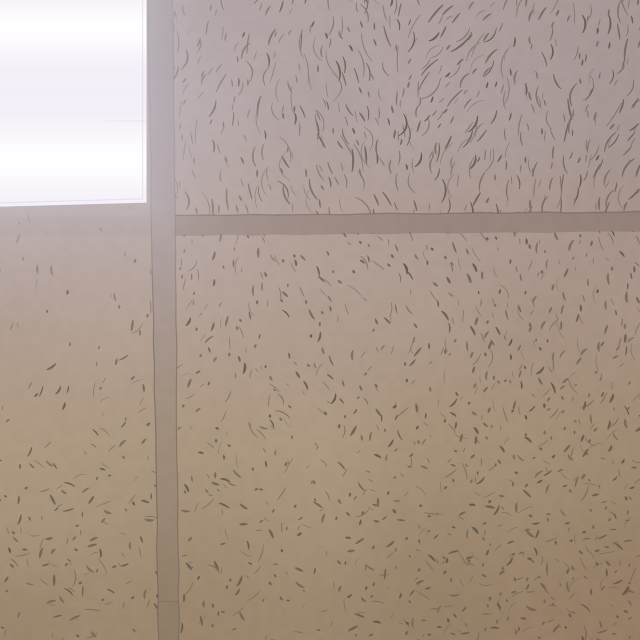
A three.js fragment shader for this texture:

```glsl
// Acoustic ceiling tiles divided by metal bars, with a lit panel in one corner.
// Tiles are a colour ramp with haze and grain; their pits are bent, tapered
// strokes scattered on jittered grids whose density and lean vary by area.

varying vec2 vUv;

const float SOFT = 0.0011;
const vec3 TAN = vec3(0.615, 0.530, 0.435);
const vec3 SAND = vec3(0.675, 0.592, 0.505);
const vec3 ROSE = vec3(0.700, 0.627, 0.590);
const vec3 MAUVE = vec3(0.700, 0.642, 0.640);
const vec3 PIT = vec3(0.350, 0.310, 0.265);
const vec3 EDGE = vec3(0.430, 0.380, 0.345);
const vec3 GLOW = vec3(0.800, 0.785, 0.840);

vec2 hash2(vec2 p) {
  vec3 q = fract(p.xyx * vec3(0.1031, 0.1030, 0.0973));
  q += dot(q, q.yzx + 33.33);
  return fract((q.xx + q.yz) * q.zy);
}

float noise(vec2 p) {
  vec2 i = floor(p), f = fract(p);
  f = f * f * (3.0 - 2.0 * f);
  float low = mix(hash2(i).x, hash2(i + vec2(1.0, 0.0)).x, f.x);
  float high = mix(hash2(i + vec2(0.0, 1.0)).x, hash2(i + 1.0).x, f.x);
  return mix(low, high, f.y);
}

float inside(float d) { return smoothstep(-SOFT, SOFT, d); }

float line(float d, float halfWidth) {
  return 1.0 - smoothstep(halfWidth - SOFT, halfWidth + SOFT, abs(d));
}

// Chance that a grid cell holds a pit
float density(vec2 c, float upper) {
  float leftTile = mix(0.06, 0.45, smoothstep(0.65, 0.0, c.y)) + 0.9 * c.x * (0.7 - c.y);
  float rightTile = mix(0.45, 0.78, smoothstep(0.28, 0.95, c.x)) + 0.12 * upper;
  float patches = 0.7 + 0.6 * noise(c * 9.0);
  return patches * mix(leftTile, rightTile, step(0.262, c.x));
}

// Stroke angle from the vertical: aligned above, increasingly random below
float lean(vec2 c, float upper, float rnd) {
  float spread = mix(mix(3.0, 0.9, smoothstep(0.15, 0.58, c.y)), 0.65, upper);
  float flow = (noise(c * 7.0 + 4.0) - 0.5) * 1.1;
  return flow + (rnd - 0.5) * spread + 0.22 * upper;
}

// Coverage of scattered strokes; size is their half length and half width
float pits(vec2 p, vec2 grid, vec2 size, float upper, float seed) {
  vec2 home = floor(p * grid);
  float ink = 0.0;
  for (int j = -1; j <= 1; j++) {
    for (int i = -1; i <= 1; i++) {
      vec2 cell = home + vec2(float(i), float(j));
      vec2 place = hash2(cell + seed);
      vec2 look = hash2(cell + seed + 57.0);
      vec2 pick = hash2(cell + seed + 131.0);
      vec2 c = (cell + place) / grid;
      float a = lean(c, upper, look.x);
      vec2 q = p - c;
      q = vec2(q.x * cos(a) - q.y * sin(a), q.x * sin(a) + q.y * cos(a));
      float len = size.x * (0.3 + 1.1 * look.y * look.y);
      q.x += (pick.y - 0.5) * 55.0 * q.y * q.y;
      float t = clamp(q.y / len, -1.0, 1.0);
      float width = size.y * (0.65 + 0.6 * place.x) * (1.0 - 0.45 * t * t);
      float d = length(q - vec2(0.0, t * len)) - width;
      float present = step(pick.x, density(c, upper));
      ink = max(ink, present * (0.6 + 0.4 * pick.y) * inside(-d));
    }
  }
  return ink;
}

vec3 ceilingColour(vec2 p) {
  vec3 c = mix(TAN, SAND, smoothstep(0.0, 0.36, p.y));
  c = mix(c, ROSE, smoothstep(0.28, 0.62, p.y));
  c = mix(c, MAUVE, smoothstep(0.6, 0.85, p.y));
  c -= vec3(0.042, 0.048, 0.052) * smoothstep(0.4, 1.05, p.x);
  return c + 0.022 * (noise(p * 6.0) - 0.5) + 0.014 * (noise(p * 90.0) - 0.5);
}

vec3 lampColour(vec2 p) {
  float tubes = exp(-pow((p.y - 0.955) / 0.045, 2.0)) + exp(-pow((p.y - 0.75) / 0.05, 2.0));
  vec3 c = mix(vec3(0.955, 0.935, 0.970), vec3(1.0, 0.995, 1.0), min(tubes, 1.0));
  float seam = line(p.y - 0.811, 0.0006) * smoothstep(0.14, 0.2, p.x);
  return c - 0.06 * seam;
}

void main() {
  vec2 p = vUv;
  float wobble = (noise(p * 28.0) - 0.5) * 0.0022;

  // Signed distances, positive inside each part
  float barLeft = p.x - mix(0.248, 0.231, p.y) + wobble;
  float barRight = mix(0.280, 0.270, p.y) - p.x + wobble;
  float railTop = 0.661 + 0.008 * p.x - p.y + wobble;
  float railBottom = p.y - 0.630 - 0.009 * p.x + wobble;
  vec2 lampGap = vec2(p.x - 0.229, 0.677 + 0.028 * p.x - p.y);
  float lampDist = length(max(lampGap, 0.0)) + min(max(lampGap.x, lampGap.y), 0.0);
  float rightSide = step(0.262, p.x);
  float upper = step(0.648, p.y) * rightSide;
  float haze = exp(-max(lampDist, 0.0) * 11.0);

  // Tiles with short dark pits and finer, longer scratches
  vec3 base = ceilingColour(p);
  float dots = pits(p, mix(vec2(47.0), vec2(47.0, 34.0), upper),
    mix(vec2(0.0058, 0.0017), vec2(0.0125, 0.0013), upper), upper, 11.0);
  float hairs = pits(p, vec2(38.0, 33.0),
    mix(vec2(0.0100, 0.0008), vec2(0.0165, 0.0009), upper), upper, 211.0);
  float ink = max(dots * 0.88, hairs * 0.62) * (1.0 - 0.75 * haze);
  vec3 colour = mix(base, PIT + vec3(0.0, 0.03, 0.03) * noise(p * 40.0), ink);

  // Horizontal rail, faint beyond the upright bar
  float rail = inside(railTop) * smoothstep(-0.002, 0.002, railBottom);
  colour = mix(colour, base * vec3(0.885, 0.875, 0.875), rail * mix(0.25, 1.0, rightSide));
  colour = mix(colour, EDGE, rightSide * (0.55 * line(railTop, 0.0010) + 0.22 * line(railBottom, 0.0008)));

  // Upright bar with dark edges and one joint
  float bar = inside(min(barLeft, barRight));
  colour = mix(colour, base * vec3(0.945, 0.955, 0.975) - 0.012, bar);
  float edges = max(line(barLeft, 0.0009), 0.85 * line(barRight, 0.0009));
  colour = mix(colour, EDGE, edges * mix(0.7, 0.3, smoothstep(0.4, 0.8, p.y)));
  colour = mix(colour, EDGE, 0.5 * bar * line(p.y - 0.06, 0.0006));

  // Haze around the lit panel, then the panel and its rim
  colour = mix(colour, GLOW, 0.5 * haze);
  colour = mix(colour, lampColour(p), inside(-lampDist));
  colour = mix(colour, vec3(0.84, 0.84, 0.90), 0.6 * line(lampDist + 0.006, 0.0008));
  gl_FragColor = vec4(colour, 1.0);
}
```
